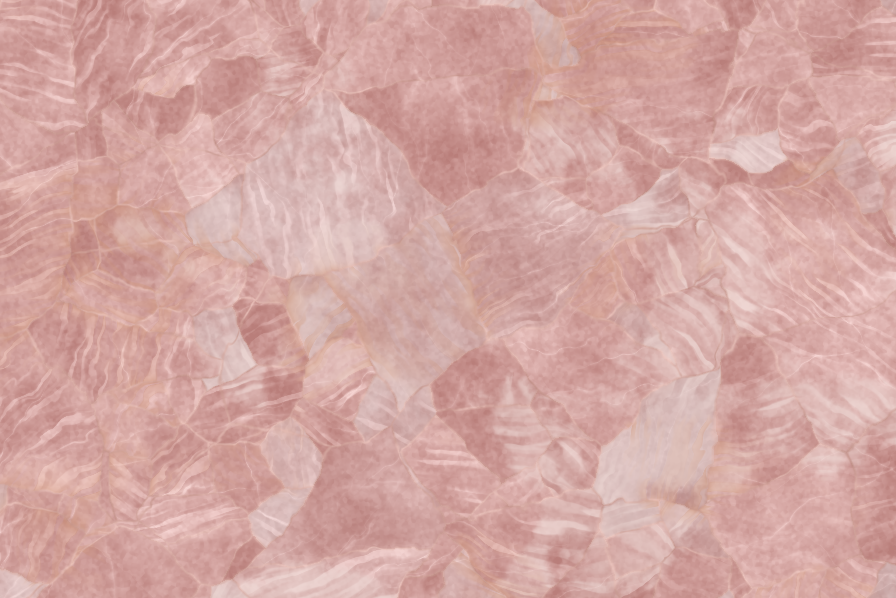
This texture is drawn by a Shadertoy shader. Its source:

```glsl
// Polished rose quartz slab: packed pink crystals with veils, fractures and ochre stains.

struct Stone { vec2 id; vec2 local; float edge; };

vec2 hash2(vec2 p) {
    vec3 q = fract(p.xyx * vec3(.1031, .1030, .0973));
    q += dot(q, q.yzx + 33.33);
    return fract((q.xx + q.yz) * q.zy);
}

mat2 rotate(float a) {
    return mat2(cos(a), -sin(a), sin(a), cos(a));
}

// Smooth cellular noise: scattered points blended by distance
float blobNoise(vec2 p) {
    vec2 cell = floor(p), f = p - cell;
    float sum = 0., total = 0.;
    for (int y = -1; y <= 1; y++)
    for (int x = -1; x <= 1; x++) {
        vec2 o = vec2(x, y);
        vec2 r = o + hash2(cell + o) - f;
        float w = exp(-6. * dot(r, r));
        sum += w * hash2(cell + o + 57.).x;
        total += w;
    }
    return sum / total;
}

float clouds(vec2 p) {
    float sum = 0., amp = .5;
    for (int i = 0; i < 5; i++) {
        sum += amp * (blobNoise(p) - .5);
        p = rotate(.7) * p * 2.1 + 11.;
        amp *= .62;
    }
    return sum;
}

// Voronoi stones; local position and edge distance in canvas units
Stone findStone(vec2 p, float scale, float seed) {
    p = p * scale + seed;
    vec2 cell = floor(p), f = p - cell, nearest = vec2(0), nearCell = vec2(0);
    float best = 9., edge = 9.;
    for (int y = -1; y <= 1; y++)
    for (int x = -1; x <= 1; x++) {
        vec2 o = vec2(x, y), r = o + hash2(cell + o) - f;
        if (dot(r, r) < best) { best = dot(r, r); nearest = r; nearCell = o; }
    }
    for (int y = -2; y <= 2; y++)
    for (int x = -2; x <= 2; x++) {
        vec2 o = nearCell + vec2(x, y), r = o + hash2(cell + o) - f;
        vec2 gap = r - nearest;
        if (dot(gap, gap) > 1e-4)
            edge = min(edge, dot(.5 * (r + nearest), normalize(gap)));
    }
    return Stone(cell + nearCell, -nearest / scale, edge / scale);
}

void mainImage(out vec4 fragColor, in vec2 fragCoord) {
    vec2 uv = fragCoord / iResolution.y;
    float pixel = 1. / iResolution.y;
    vec2 warp = vec2(blobNoise(uv * 9.), blobNoise(uv * 9. + 30.)) - .5;
    vec2 rough = vec2(blobNoise(uv * 45.), blobNoise(uv * 45. + 30.)) - .5;
    vec2 p = rotate(.5) * (uv + .035 * warp + .009 * rough) * vec2(.95, 1.1);

    // Large crystals, some of them broken into clusters of chips
    Stone stone = findStone(p, 4.6, 20.);
    if (hash2(stone.id + 9.).x < .45) {
        float outer = stone.edge;
        stone = findStone(p, 9., 70.);
        stone.edge = min(stone.edge, outer);
    }

    vec2 traits = hash2(stone.id + 131.), look = hash2(stone.id + 217.);
    float grain = traits.x * 3.14;
    float cloud = clouds(uv * 8. + traits * 20.);
    float fine = blobNoise(uv * 170.) + .7 * blobNoise(uv * 80. + 5.) - .85;

    // Fine parallel fibres running along each crystal
    vec2 fibre = rotate(grain) * stone.local + .006 * rough;
    float streak = blobNoise(fibre * vec2(14., 130.) + stone.id * 5.);
    float fibrous = smoothstep(.1, .8, look.y);
    float tone = .37 + .42 * (traits.y - .5) + .95 * cloud + .26 * fine;
    tone += fibrous * (.32 * (streak - .5) + .3 * smoothstep(.62, .9, streak));

    // Fractures: thin pale lines, each with a soft veil on one side
    for (int i = 0; i < 8; i++) {
        vec2 h = hash2(stone.id + float(i) * 13. + 300.);
        vec2 g = hash2(stone.id + float(i) * 17. + 400.);
        vec2 q = rotate(grain + 1.5 * (h.x - .5)) * (stone.local + .004 * rough);
        float d = q.y - .22 * (h.y - .5) + .002 * sin(q.x * 25. + h.x * 40.);
        float fade = .5 + .5 * sin(q.x * 24. + g.y * 40.);
        float width = mix(.0008, .004, g.x * g.x * g.x) + .3 * pixel;
        tone += .44 * fade * g.y * exp(-abs(d) / width);
        tone += .19 * (g.x - .4) * smoothstep(0., .002, d) * exp(-max(d, 0.) / .022);
    }

    // Pink body, some crystals greyer and milky
    vec3 color = mix(vec3(.75, .53, .515), vec3(.92, .77, .76), clamp(tone, -.15, 1.25));
    float milky = smoothstep(.76, .92, look.x) * (.65 + cloud);
    color = mix(color, vec3(.85, .755, .755) + .12 * (tone - .5), clamp(milky, 0., .8));

    // Frosted white patches and rusty stains
    float frost = smoothstep(.6, .9, blobNoise(uv * 6. + 90.) + .8 * cloud);
    color = mix(color, vec3(.92, .84, .825), .55 * frost * (.3 + streak));
    float rust = smoothstep(.64, .9, blobNoise(uv * 6. + 150.) + .5 * cloud);
    rust *= .25 + .75 * exp(-stone.edge / .012);
    color = mix(color, vec3(.79, .55, .43), .6 * rust * smoothstep(.2, .7, streak));

    // Broken, hazy seams between crystals
    float seamTone = blobNoise(uv * 30. + 60.);
    vec3 seam = mix(vec3(.76, .57, .53), vec3(.93, .78, .75), seamTone) + .05 * fine;
    color = mix(color, seam, .35 * seamTone * exp(-stone.edge / .008));
    color = mix(seam, color, .4 + .6 * smoothstep(0., .002 + pixel, stone.edge));

    fragColor = vec4(clamp(color, 0., 1.), 1.);
}
```
